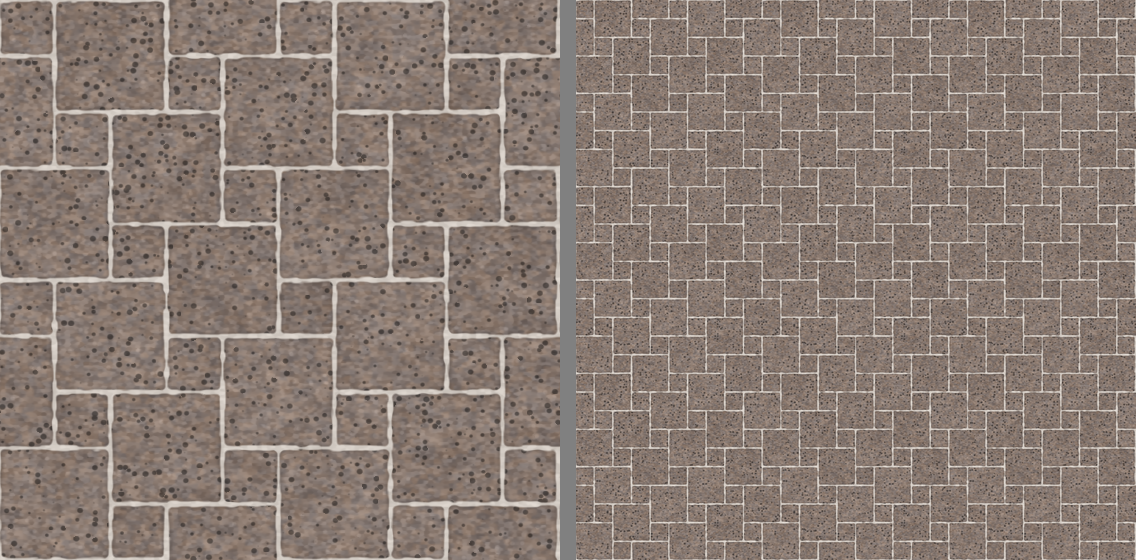
Left: one tile. Right: repeated 3 by 3.
Write a WebGL 2 fragment shader that draws this texture.

```glsl
#version 300 es
precision highp float;
// Pitted brown paving of large and small squares in a pinwheel bond with pale joints.

uniform vec2 u_resolution;
out vec4 fragColor;

vec3 hash3(vec2 p) {
    vec3 q = fract(p.xyx * vec3(0.1031, 0.1030, 0.0973));
    q += dot(q, q.yzx + 33.33);
    return fract((q.xxy + q.yzz) * q.zyx);
}

// Wrapping cellular noise: nearest distance, nearest random value, smooth blend of values.
vec3 cellular(vec2 uv, vec2 count, float seed) {
    vec2 p = uv * count, base = floor(p);
    vec2 nearest = vec2(9.0, 0.0), blend = vec2(0.0);
    for (int j = -1; j <= 1; j++)
    for (int i = -1; i <= 1; i++) {
        vec2 cell = base + vec2(i, j);
        vec3 rnd = hash3(mod(cell, count) + seed);
        float dist = length(cell + 0.15 + 0.7 * rnd.xy - p);
        if (dist < nearest.x) nearest = vec2(dist, rnd.z);
        blend += vec2(rnd.z, 1.0) * exp(-5.0 * dist * dist);
    }
    return vec3(nearest, blend.x / blend.y);
}

float roundedSquare(vec2 p, float halfSize, float radius) {
    vec2 q = abs(p) - halfSize + radius;
    return length(max(q, 0.0)) + min(max(q.x, q.y), 0.0) - radius;
}

void main() {
    vec2 uv = gl_FragCoord.xy / u_resolution;
    float pixel = 10.0 / min(u_resolution.x, u_resolution.y);

    // Ten units each way; every five unit cells hold one large and one small square.
    vec2 p = vec2(uv.x, 1.0 - uv.y) * 10.0 + vec2(0.027, 0.0);
    vec2 cell = floor(p);
    float k = floor(mod(2.0 * cell.x - cell.y + 0.5, 5.0));
    bool small = k < 0.5;
    vec2 corner = small ? cell : cell - vec2(step(2.5, k), mod(k, 2.0));
    float size = small ? 1.0 : 2.0;

    // Stone outline with rough, slightly wavering edges
    float rough = cellular(uv, vec2(56.0), 11.0).z - 0.5;
    float edge = roundedSquare(p - corner - 0.5 * size, 0.5 * size - 0.038, 0.07);
    edge += 0.045 * rough;

    // Stone face: broad mottling, streaked grain and a tone for each stone
    float mottle = cellular(uv, vec2(22.0, 30.0), 37.0).z - 0.5;
    float grain = cellular(uv, vec2(120.0, 190.0), 71.0).z - 0.5;
    float fleck = cellular(uv, vec2(80.0, 110.0), 53.0).z - 0.5;
    float stoneTone = hash3(mod(corner, 10.0) + 5.0).x - 0.5;
    float tone = 0.07 * mottle + 0.13 * grain + 0.06 * fleck + 0.02 * stoneTone;
    vec3 stone = vec3(0.533, 0.472, 0.438) + tone;
    stone += vec3(0.04, 0.0, -0.04) * fleck;

    // Dark pits of mixed size, denser in some patches, and a few pale chips
    vec3 pit = cellular(uv, vec2(68.0, 74.0), 19.0);
    float pitSize = 0.36 * smoothstep(0.5, 1.1, pit.y + 0.5 * mottle);
    float depth = 1.0 - smoothstep(pitSize - 0.12, pitSize + 0.14, pit.x);
    stone *= 1.0 - 0.42 * depth * smoothstep(0.02, 0.16, pitSize);
    float chip = (1.0 - smoothstep(0.1, 0.4, pit.x)) * (1.0 - smoothstep(0.05, 0.12, pit.y));
    stone += 0.06 * chip;

    // Shaded rim, then the pale joint
    stone *= 1.0 - 0.1 * smoothstep(-0.08, -0.01, edge);
    vec3 joint = vec3(0.82, 0.79, 0.76) + 0.08 * grain + 0.06 * rough;
    float soft = max(0.022, 0.75 * pixel);
    vec3 color = mix(stone, joint, smoothstep(-soft, soft, edge));

    fragColor = vec4(color, 1.0);
}
```
